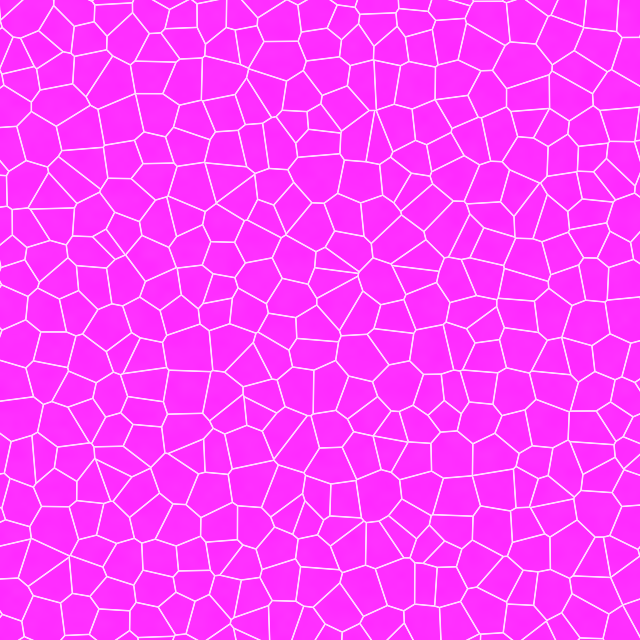
A WebGL 2 fragment shader for this pattern:

```glsl
#version 300 es
precision highp float;
// Draws an irregular net of thin pale lines around flat magenta Voronoi cells.

uniform vec2 u_resolution;
out vec4 fragColor;

const vec3 CELL_COLOR = vec3(1.0, 0.18, 1.0);
const vec3 LINE_COLOR = vec3(1.0, 0.87, 1.0);
const float CELLS_ACROSS = 19.0;
const float JITTER = 0.92;
const float LINE_HALF_WIDTH = 0.0013;
const float MOTTLE_SCALE = 38.0;
const float MOTTLE_STRENGTH = 0.045;

float hash(vec2 p) {
    return fract(sin(dot(p, vec2(127.1, 311.7))) * 43758.5453);
}

vec2 hash2(vec2 p) {
    return vec2(hash(p), hash(p + vec2(37.3, 17.9)));
}

// Smoothly interpolated lattice noise, 0 to 1
float valueNoise(vec2 p) {
    vec2 i = floor(p);
    vec2 f = fract(p);
    f = f * f * (3.0 - 2.0 * f);
    float low = mix(hash(i), hash(i + vec2(1.0, 0.0)), f.x);
    float high = mix(hash(i + vec2(0.0, 1.0)), hash(i + vec2(1.0, 1.0)), f.x);
    return mix(low, high, f.y);
}

// Scattered cell centre belonging to one grid square
vec2 cellSeed(vec2 square, float jitter) {
    return square + 0.5 + jitter * (hash2(square) - 0.5);
}

// Exact distance to the nearest border between Voronoi cells
float borderDistance(vec2 p, float jitter) {
    vec2 home = floor(p);
    vec2 nearestSquare = home;
    vec2 toNearest = vec2(0.0);
    float nearest = 1e5;

    // Find the closest seed
    for (int y = -2; y <= 2; y++) {
        for (int x = -2; x <= 2; x++) {
            vec2 square = home + vec2(x, y);
            vec2 toSeed = cellSeed(square, jitter) - p;
            float d = dot(toSeed, toSeed);
            if (d < nearest) {
                nearest = d;
                toNearest = toSeed;
                nearestSquare = square;
            }
        }
    }

    // Measure to the bisectors with the seeds around it
    float border = 1e5;
    for (int y = -2; y <= 2; y++) {
        for (int x = -2; x <= 2; x++) {
            if (x == 0 && y == 0) continue;
            vec2 toSeed = cellSeed(nearestSquare + vec2(x, y), jitter) - p;
            vec2 across = normalize(toSeed - toNearest);
            border = min(border, dot(0.5 * (toSeed + toNearest), across));
        }
    }
    return border;
}

// Antialiased coverage of a line at distance d from its middle
float lineMask(float d, float halfWidth, float pixel) {
    return 1.0 - smoothstep(halfWidth - 0.5 * pixel, halfWidth + 0.5 * pixel, d);
}

void main() {
    float pixel = 1.0 / u_resolution.y;
    vec2 uv = gl_FragCoord.xy * pixel;

    // Faint cloudy shading inside the cells
    float mottle = 0.65 * valueNoise(uv * MOTTLE_SCALE)
                 + 0.35 * valueNoise(uv * MOTTLE_SCALE * 2.1 + 9.0);
    vec3 color = CELL_COLOR;
    color.g += MOTTLE_STRENGTH * (mottle - 0.5);

    // Thin pale borders
    float border = borderDistance(uv * CELLS_ACROSS, JITTER) / CELLS_ACROSS;
    color = mix(color, LINE_COLOR, lineMask(border, LINE_HALF_WIDTH, pixel));

    fragColor = vec4(color, 1.0);
}
```
